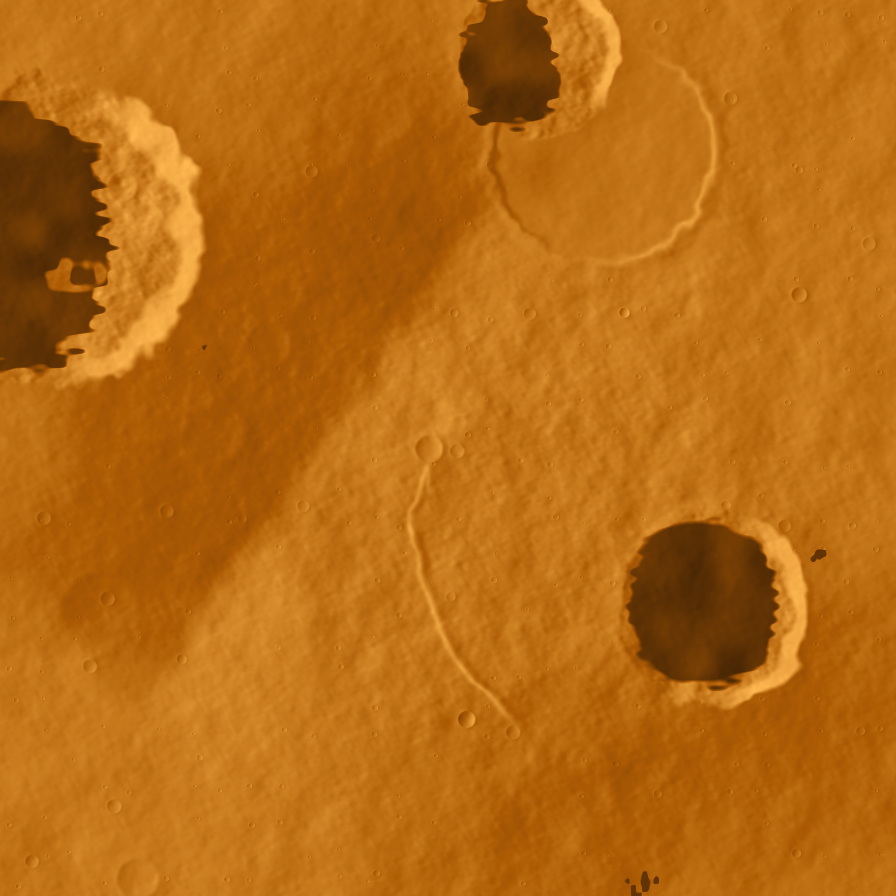
A Shadertoy shader for this texture:

```glsl
// Cratered desert plain seen from above, lit from the left.
// One tone value is built from soft albedo patches, noise relief and
// crater shading, then mapped to an ochre colour ramp.
#define GROUND 0.75   // tone of the open plain
#define SHADOW 0.385  // tone of cast shadows
#define SUNLIT 0.96   // tone of sun-facing walls
#define RELIEF 0.8    // strength of terrain shading
#define SCALE 15.0    // terrain features across the canvas
#define LIGHT vec2(0.96, -0.28) // direction of travel
#define PITS 0.3      // share of grid cells holding a pit

float hash(vec2 p) {
  vec3 q = fract(p.xyx * 0.1031);
  q += dot(q, q.yzx + 33.33);
  return fract((q.x + q.y) * q.z);
}

float noise(vec2 p) {
  vec2 i = floor(p), f = fract(p);
  f = f * f * f * (f * (f * 6.0 - 15.0) + 10.0);
  return mix(mix(hash(i), hash(i + vec2(1, 0)), f.x),
             mix(hash(i + vec2(0, 1)), hash(i + vec2(1, 1)), f.x), f.y);
}

float fbm(vec2 p) {
  float sum = 0.0, amp = 0.5;
  for (int i = 0; i < 5; i++) {
    sum += amp * noise(p);
    p = mat2(1.6, 1.2, -1.2, 1.6) * p + 17.3;
    amp *= 0.5;
  }
  return sum;
}

float gauss(float x) { return exp(-x * x); }

float blob(vec2 p, float x, float y, float w, float h) {
  return gauss(length((p - vec2(x, y)) / vec2(w, h)));
}

// Small bowl: far wall lit, outer slope reversed
float dimple(vec2 p, vec2 centre, float radius) {
  vec2 q = (p - centre) / radius;
  float r = length(q), side = dot(q, LIGHT) / max(r, 0.001);
  float inside = 1.0 - smoothstep(0.8, 1.1, r);
  return side * (r * inside - 0.6 * (1.0 - inside) * exp(-4.0 * max(r - 1.0, 0.0)));
}

// Deep crater: bowl is (centre, radius, raggedness), shade is (centre, half size)
float crater(float tone, vec2 p, vec4 bowl, vec2 glow, vec4 shade, float relief) {
  vec2 q = (p - bowl.xy) / bowl.z;
  float len = max(length(q), 0.01), side = dot(q, glow) / len;
  float r = len + 0.13 * (noise(p * 32.0) - 0.5) + 0.05 * (noise(p * 90.0) - 0.5);
  float crescent = smoothstep(0.77, 0.87, r) * smoothstep(0.05, 0.65, side);
  float wall = mix(GROUND + 0.06 * side + 1.8 * relief, SUNLIT + 0.6 * relief, crescent);
  tone -= 0.06 * dot(q, LIGHT) / len * exp(-5.0 * max(r - 1.0, 0.0));
  tone = mix(tone, wall, 1.0 - smoothstep(0.95, 1.02, r));
  vec2 s = pow(abs((p - shade.xy) / shade.zw), vec2(2.4));
  float d = pow(s.x + s.y, 0.417) + bowl.w * (noise(p * vec2(45, 130)) - 0.5);
  float dark = SHADOW + 0.15 * (noise(p * 27.0) - 0.5) + 0.5 * relief;
  return mix(tone, dark, 1.0 - smoothstep(0.96, 1.03, d));
}

// Broad light and dark areas, with a straight-edged diagonal band
float albedo(vec2 p) {
  vec2 b = p - vec2(0.17, 0.225) + 0.022 * (vec2(noise(p * 19.0), noise(p * 19.0 + 40.0)) - 0.5);
  float across = dot(b, vec2(-0.823, 0.568)), along = dot(b, vec2(0.568, 0.823));
  float ends = smoothstep(-0.05, 0.04, along) * (1.0 - smoothstep(0.58, 0.86, along));
  float edge = smoothstep(-0.012, 0.022, across);
  float band = edge * (1.0 - smoothstep(0.07, 0.36, across));
  float fringe = smoothstep(-0.16, -0.02, across) * (1.0 - edge);
  float tone = GROUND + ends * (0.03 * fringe - 0.095 * band);
  tone += 0.035 * blob(p, 0.22, 0.15, 0.22, 0.18) + 0.02 * blob(p, 0.8, 0.7, 0.35, 0.25);
  tone -= 0.075 * blob(p, 0.86, 0.17, 0.26, 0.14) + 0.05 * blob(p, 0.58, 0.05, 0.16, 0.13);
  tone -= 0.045 * blob(p, 0.45, 0.85, 0.07, 0.12);
  return tone + 0.035 * (noise(p * 7.0) - 0.5);
}

void mainImage(out vec4 fragColor, in vec2 fragCoord) {
  vec2 p = fragCoord / iResolution.xy, e = LIGHT * 0.0026;
  float rough = 0.55 + 0.5 * blob(p, 0.58, 0.42, 0.32, 0.35);
  float relief = RELIEF * (fbm((p + e) * SCALE) - fbm((p - e) * SCALE));
  float tone = albedo(p) + rough * relief;

  // Scattered pits on two grids
  for (float i = 0.0; i < 2.0; i++) {
    vec2 g = p * (13.0 + 17.0 * i), id = floor(g) + 61.0 * i;
    vec2 at = 0.3 + 0.4 * vec2(hash(id + 3.1), hash(id + 8.7));
    tone += 0.1 * step(hash(id), PITS) * dimple(fract(g), at, 0.05 + 0.06 * hash(id + 5.3));
  }

  // Shallow filled crater with a thin notched rim
  vec2 f = (p - vec2(0.674, 0.831)) / 0.126;
  float fr = length(f) + 0.07 * (noise(p * 75.0) - 0.5);
  float fill = GROUND + 0.012 + 0.4 * relief - 0.06 * blob(p, 0.612, 0.81, 0.04, 0.04);
  tone = mix(tone, fill, 1.0 - smoothstep(0.93, 1.0, fr));
  tone += dot(f, LIGHT) * (0.15 * gauss((fr - 0.97) / 0.035) - 0.05 * gauss((fr - 1.06) / 0.05));

  // Three deep craters, with broken light inside the left one
  tone = crater(tone, p, vec4(0.603, 0.938, 0.091, 0.35), vec2(0.85, 0.53), vec4(0.569, 0.928, 0.051, 0.07), relief);
  tone = crater(tone, p, vec4(0.797, 0.32, 0.112, 0.14), vec2(0.98, -0.2), vec4(0.784, 0.326, 0.081, 0.092), relief);
  tone = crater(tone, p, vec4(0.052, 0.74, 0.178, 0.28), vec2(0.99, -0.12), vec4(0, 0.733, 0.116, 0.152), relief);
  float gap = blob(p, 0.08, 0.697, 0.045, 0.024) * noise(p * vec2(70, 55));
  tone = mix(tone, 0.7 + relief, smoothstep(0.28, 0.38, gap));

  // Single bowls: centre, radius, strength
  const vec4 bowls[10] = vec4[10](
    vec4(0.479, 0.499, 0.016, 0.13), vec4(0.521, 0.197, 0.01, 0.2), vec4(0.137, 0.792, 0.017, 0.09),
    vec4(0.154, 0.019, 0.024, 0.08), vec4(0.24, 0.517, 0.036, 0.04), vec4(0.111, 0.316, 0.047, 0.04),
    vec4(0.3, 0.615, 0.026, 0.05), vec4(0.892, 0.671, 0.009, 0.14), vec4(0.908, 0.96, 0.04, 0.03),
    vec4(0.697, 0.651, 0.006, 0.18));
  for (int i = 0; i < 10; i++) tone += bowls[i].w * dimple(p, bowls[i].xy, bowls[i].z);

  // Curving bright ridge with a short side branch
  float drop = max(0.43 - p.y, 0.0);
  float path = 0.45 + 2.0 * drop * drop + 0.35 * max(p.y - 0.43, 0.0) + 0.012 * noise(vec2(p.y * 45.0, 2));
  float off = (p.x - path) / sqrt(1.0 + 16.0 * drop * drop);
  float span = smoothstep(0.17, 0.22, p.y) * (1.0 - smoothstep(0.475, 0.487, p.y));
  tone += span * (0.13 * gauss(off / 0.0035) - 0.05 * gauss((off - 0.008) / 0.005));
  tone += 0.1 * blob(p, 0.478, 0.463, 0.003, 0.018);

  // Ragged dark flecks: centre, size
  const vec3 flecks[4] = vec3[4](vec3(0.72, 0.015, 0.019), vec3(0.25, 0.683, 0.01),
    vec3(0.228, 0.611, 0.007), vec3(0.915, 0.379, 0.01));
  for (int i = 0; i < 4; i++) {
    float d = length(p - flecks[i].xy) / flecks[i].z + 1.6 * (noise(p * vec2(150, 120)) - 0.4);
    tone = mix(tone, SHADOW, 1.0 - smoothstep(0.6, 0.85, d));
  }

  // Ochre ramp: brown to orange to pale sand
  tone = clamp(tone, 0.2, 1.0);
  fragColor = vec4(tone, 0.523 * tone + 0.6 * max(tone - 0.67, 0.0), 0.015 + 0.95 * max(tone - 0.68, 0.0), 1);
}
```
